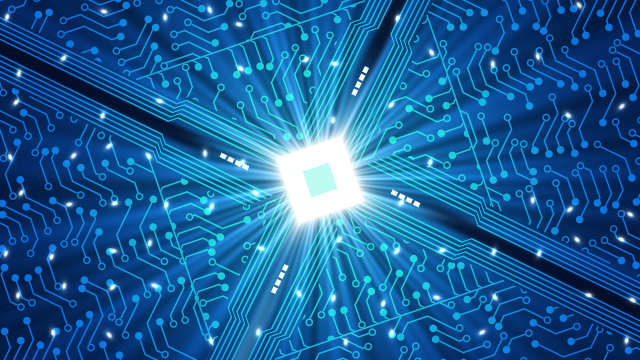
Reproduce this background procedurally as a Shadertoy shader.

```glsl
float hash(vec2 c) {
    return fract(sin(dot(c, vec2(41.3, 289.1))) * 4375.5);
}

// Quarter-turn symmetry: x runs outward, y runs counterclockwise
vec2 foldQuarter(vec2 v) {
    return abs(v.x) > abs(v.y) ? v * sign(v.x) : vec2(v.y, -v.x) * sign(v.y);
}

float fill(float dist, float px) {
    return clamp(0.5 - dist / px, 0.0, 1.0);
}

float jog(float x) {
    return clamp(abs(mod(x, 0.26) - 0.13), 0.03, 0.09);
}

// Parallel zigzag traces, each ending in a disc and a ring
float traceLanes(vec2 q, float seed, float px) {
    float pitch = 0.034, ink = 0.0;
    float v = q.y - jog(q.x);
    float bend = abs(mod(q.x, 0.26) - 0.13);
    float slope = bend > 0.03 && bend < 0.09 ? 0.707 : 1.0;
    for (int i = -1; i <= 1; i++) {
        float lane = floor(v / pitch) + float(i);
        float h = hash(vec2(lane, seed));
        float span = 0.16 + 0.1 * h;
        float part = floor(q.x / span + h * 7.0);
        float start = (part - h * 7.0) * span + 0.02;
        float end = start + span * (0.4 + 0.4 * hash(vec2(lane, part + seed)));
        float y = (lane + 0.5) * pitch;
        float line = abs(v - y) * slope - 0.0021;
        line = max(line, max(start - q.x, q.x - end + 0.008));
        float disc = length(q - vec2(start, y + jog(start))) - 0.0105;
        float ring = abs(length(q - vec2(end, y + jog(end))) - 0.0085) - 0.002;
        ink = max(ink, fill(min(line, min(disc, ring)), px));
    }
    return ink;
}

// Small bright sparks, one per occupied cell
float sparks(vec2 p) {
    vec2 cell = floor(p / 0.13);
    float h = hash(cell + 3.0);
    vec2 spot = 0.25 + 0.5 * vec2(hash(cell + 11.0), hash(cell + 27.0));
    vec2 d = p - (cell + spot) * 0.13;
    float tilt = h * 9.0;
    d = vec2(d.x * cos(tilt) + d.y * sin(tilt), d.y * cos(tilt) - d.x * sin(tilt));
    d *= vec2(1.0, 1.6);
    return step(0.42, h) * (exp(-dot(d, d) * 16000.0) + 0.25 * exp(-dot(d, d) * 3500.0));
}

void mainImage(out vec4 fragColor, in vec2 fragCoord) {
    float px = 1.0 / iResolution.y;
    vec2 p = (fragCoord - 0.5 * iResolution.xy) * px;
    float r = length(p);
    float angle = atan(p.y, p.x);

    // The arms leave through the corners of the chip
    vec2 armFrame = vec2(dot(p, vec2(0.899, -0.438)), dot(p, vec2(0.438, 0.899)));
    vec2 chipFrame = vec2(dot(p, vec2(0.9455, 0.3256)), dot(p, vec2(-0.3256, 0.9455)));
    vec2 arm = foldQuarter(armFrame);
    vec2 wedge = foldQuarter(chipFrame);
    bool wide = abs(armFrame.x) > abs(armFrame.y);
    float side = arm.y - (wide ? 0.058 : 0.02);
    float chip = max(abs(chipFrame.x), abs(chipFrame.y)) - 0.094;

    // Blue field with radial light
    float rays = 0.5 + 0.18 * sin(angle * 17.0 + 1.0)
        + 0.18 * sin(angle * 31.0 + 2.0 * sin(angle * 5.0))
        + 0.14 * sin(angle * 73.0 + 3.0 * sin(angle * 7.0));
    float glow = exp(-r * r * 7.0);
    vec3 color = mix(vec3(0.015, 0.13, 0.33), vec3(0.02, 0.27, 0.6), smoothstep(1.0, 0.3, r));
    color = mix(color, vec3(0.12, 0.6, 0.8), glow * 0.85);
    color *= 0.66 + 0.55 * rays;

    // Dark channels, the lower one lit instead
    bool lit = !wide && armFrame.y < 0.0;
    float channel = smoothstep(0.035, 0.008, abs(side)) * smoothstep(0.2, 0.42, arm.x);
    color = mix(color, lit ? vec3(0.3, 0.6, 0.75) : vec3(0.01, 0.04, 0.13),
        channel * (lit ? 0.5 : 0.85));

    // Bus lines beside the channels, scattered traces between them
    float seed = step(0.0, armFrame.x) + 2.0 * step(0.0, armFrame.y);
    float bus = abs(side) - min(max(0.45 - arm.x, 0.0), 0.02);
    float ink;
    if (bus < 0.085) {
        float row = abs(fract(bus / 0.0135) - 0.5) * 0.0135 - 0.0021;
        ink = fill(max(row, 0.016 - bus), px);
    } else {
        bool outer = wedge.x > 0.43;
        ink = traceLanes(outer ? wedge.yx : wedge, seed + (outer ? 9.0 : 0.0), px);
        ink = max(ink, fill(abs(wedge.x - 0.43) - 0.0021, px));
    }
    vec3 traceColor = mix(vec3(0.12, 0.9, 0.87), vec3(0.04, 0.48, 0.92), smoothstep(0.25, 0.85, r));
    color = mix(color, traceColor, ink * 0.92);

    // Four pale blocks along each arm
    float along = arm.x - (wide ? 0.19 : 0.25);
    vec2 block = abs(vec2(mod(along, 0.023) - 0.0115, side)) - vec2(0.0085, 0.0065);
    float blocks = fill(max(block.x, block.y), px) * step(0.0, along) * step(along, 0.092);
    color = mix(color, vec3(0.93, 0.98, 0.97), blocks);

    // Sparks, white flare and the chip
    color += vec3(0.95, 0.95, 0.88) * sparks(p);
    float flare = exp(-max(chip, 0.0) * mix(42.0, 17.0, rays));
    color += vec3(0.55, 0.75, 0.75) * rays * rays * exp(-r * 6.0) * 0.7;
    color = mix(color, vec3(1.0), clamp(flare, 0.0, 1.0));
    float core = max(abs(chipFrame.x), abs(chipFrame.y)) - 0.038;
    color = mix(color, vec3(0.74, 0.98, 0.95), fill(core, px));
    fragColor = vec4(clamp(color, 0.0, 1.0), 1.0);
}
```
